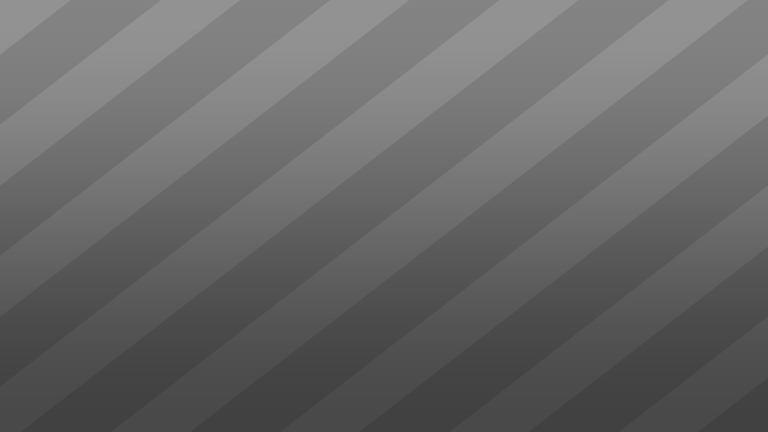
A Shadertoy shader for this pattern:

```glsl
// Signed distance to the nearest stripe, in canvas heights (negative inside).
float stripeDistance(vec2 p) {
    float period = 0.3919;
    float across = p.x - 1.2917 * p.y + 0.919;       // constant along each slanted edge
    float offset = mod(across - 0.0915 - 0.3727 + 0.5 * period, period) - 0.5 * period;
    return (abs(offset) - 0.0915) / length(vec2(1.0, 1.2917));
}

void mainImage(out vec4 fragColor, in vec2 fragCoord) {
    vec2 p = fragCoord / iResolution.y;
    p.y -= 1.0;                                      // measure down from the top edge
    p.x -= 0.919;

    // Soft vertical shade, dark at the bottom
    float shade = mix(0.255, 0.512, smoothstep(-1.0, 0.0, p.y));

    // Lighter diagonal bands with smoothed edges
    float pixel = 1.0 / iResolution.y;
    float band = 1.0 - smoothstep(-0.6 * pixel, 0.6 * pixel, stripeDistance(p));
    shade *= mix(1.0, 1.122, band);

    fragColor = vec4(vec3(shade), 1.0);
}
```
